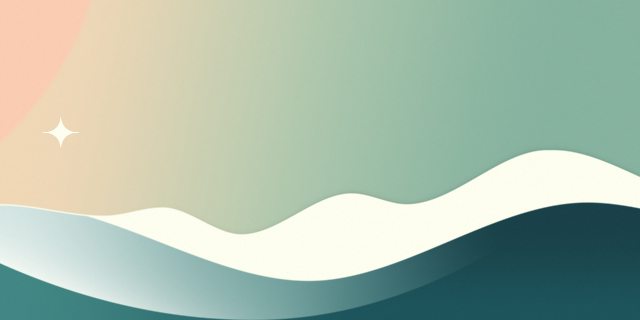
Reproduce this background procedurally as a WebGL 2 fragment shader.

```glsl
#version 300 es
precision highp float;
uniform vec2 u_resolution;
out vec4 outColor;

float hash(vec2 p) {
    vec3 q = fract(vec3(p.xyx) * 0.1031);
    q += dot(q, q.yzx + 33.33);
    return fract((q.x + q.y) * q.z);
}

// Coverage of the area where d is negative, one pixel soft
float fill(float d) {
    float px = 1.0 / u_resolution.y;
    return 1.0 - smoothstep(-px, px, d);
}

// Upper rim of the cream band: eased steps between crests and troughs
float creamTop(float x) {
    return 0.362
        - 0.036 * smoothstep(0.0, 0.326, x)
        + 0.026 * smoothstep(0.326, 0.508, x)
        - 0.084 * smoothstep(0.508, 0.755, x)
        + 0.128 * smoothstep(0.755, 1.099, x)
        - 0.034 * smoothstep(1.099, 1.271, x)
        + 0.169 * smoothstep(1.271, 1.71, x)
        - 0.154 * smoothstep(1.73, 2.24, x);
}

// Lower rim of the cream band
float creamBottom(float x) {
    return 0.362
        - 0.240 * smoothstep(0.04, 0.965, x)
        + 0.245 * smoothstep(0.965, 1.836, x)
        - 0.074 * smoothstep(1.836, 2.34, x);
}

vec3 skyColor(vec2 p) {
    vec3 peach = vec3(0.94, 0.845, 0.715);
    vec3 sage = vec3(0.70, 0.79, 0.685);
    vec3 green = vec3(0.525, 0.70, 0.625);
    float t = p.x + 0.2 * (0.75 - p.y);
    vec3 sky = mix(peach, sage, smoothstep(0.1, 1.1, t));
    sky = mix(sky, green, smoothstep(0.75, 1.75, t));
    // Pink disc in the upper corner
    float disc = length(p - vec2(-0.6875, 1.31)) - 1.021;
    return mix(sky, vec3(0.98, 0.80, 0.695), 1.0 - smoothstep(-0.012, 0.012, disc));
}

vec3 waveColor(vec2 p) {
    // Deep water, darker toward the right crest
    vec3 deep = mix(vec3(0.26, 0.53, 0.52), vec3(0.115, 0.33, 0.36), smoothstep(0.0, 1.2, p.x));
    deep = mix(deep, vec3(0.10, 0.255, 0.285),
        smoothstep(0.0, 0.3, p.y) * smoothstep(0.6, 1.6, p.x));

    // Pale sheet with a white glow along its lower curve
    float dx = p.x - 0.794;
    float lower = dx * dx * (dx < 0.0 ? 0.281 : 0.384);
    vec3 sheet = mix(vec3(0.80, 0.88, 0.87), vec3(0.47, 0.65, 0.635), smoothstep(0.0, 0.85, p.x));
    sheet = mix(sheet, deep, smoothstep(0.7, 1.6, p.x));
    float glow = exp(-max(p.y - lower, 0.0) / 0.11) * (1.0 - smoothstep(0.0, 1.1, p.x));
    sheet = mix(sheet, vec3(0.97, 0.98, 0.96), 0.9 * glow);
    return mix(sheet, deep, fill(p.y - lower));
}

void main() {
    vec2 p = gl_FragCoord.xy / u_resolution.y;
    vec3 cream = vec3(0.99, 0.995, 0.935);
    vec3 color = skyColor(p);

    // Four-pointed sparkle
    vec2 s = sqrt(abs(p - vec2(0.19, 0.586)));
    color = mix(color, cream, 1.0 - smoothstep(-0.012, 0.012, s.x + s.y - 0.243));

    // Cream band with a faint shade above its rim
    float top = creamTop(p.x);
    float above = p.y - top;
    color *= 1.0 - 0.12 * exp(-max(above, 0.0) / 0.006) * smoothstep(0.3, 1.2, p.x);
    color = mix(color, cream, fill(above));

    // Water in front
    float bottom = min(creamBottom(p.x), top - 0.004);
    color = mix(color, waveColor(p), fill(p.y - bottom));

    // Fine grain
    color += (hash(floor(p * 256.0)) - 0.5) * 0.008;
    outColor = vec4(color, 1.0);
}
```
